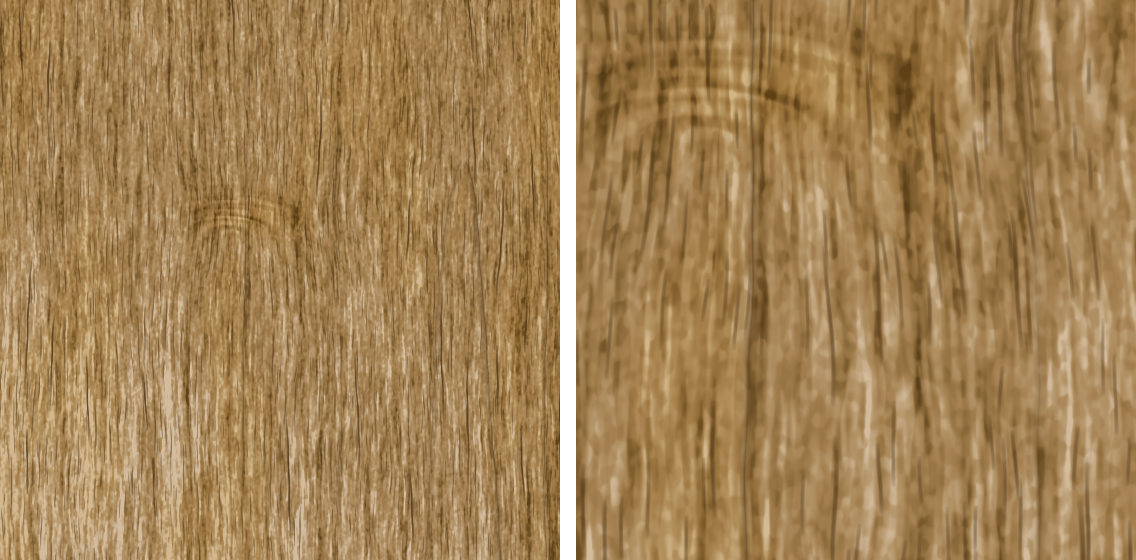
Left, the full canvas; right, a detail of the centre.
A Shadertoy shader for this texture:

```glsl
const vec3 CRACK = vec3(0.29, 0.20, 0.09);
const vec3 DARK  = vec3(0.46, 0.34, 0.17);
const vec3 UMBER = vec3(0.58, 0.445, 0.255);
const vec3 BASE  = vec3(0.65, 0.51, 0.33);
const vec3 LIGHT = vec3(0.70, 0.58, 0.41);
const vec3 PALE  = vec3(0.79, 0.69, 0.56);
const vec3 GOLD_TINT = vec3(1.0, 0.95, 0.72);

const vec2 KNOT = vec2(0.435, 0.615);
const vec2 KNOT_SIZE = vec2(0.09, 0.04);
const vec2 PINCH_SIZE = vec2(0.13, 0.12);
const float PINCH = 0.22;
const vec2 ARCH_APEX = vec2(0.825, 0.715);
const float ARCH_SPREAD = 0.08;
const vec3 SEAMS = vec3(0.437, 0.607, 0.975);
const float RING_COUNT = 23.0;

const vec2 STRAND_GRID = vec2(70.0, 3.0);
const vec2 FIBRE_GRID = vec2(150.0, 8.0);
const vec2 GRAIN_GRID = vec2(270.0, 42.0);
const vec2 FLECK_GRID = vec2(260.0, 170.0);
const float MEAN_TONE = 0.57;

float hash(vec2 p) {
    vec3 q = fract(p.xyx * vec3(0.1031, 0.1030, 0.0973));
    q += dot(q, q.yzx + 33.33);
    return fract((q.x + q.y) * q.z);
}

// Smooth cellular noise: random tones blended by distance to cell points
float cellTone(vec2 p) {
    vec2 cell = floor(p);
    float sum = 0.0, total = 0.0;
    for (int j = -1; j <= 1; j++)
    for (int i = -1; i <= 1; i++) {
        vec2 id = cell + vec2(i, j);
        vec2 d = id + vec2(hash(id + 17.3), hash(id + 71.9)) - p;
        float weight = exp(-5.0 * dot(d, d));
        sum += weight * hash(id + 5.1);
        total += weight;
    }
    return sum / total;
}

// Tapered upright dashes, one at most in each cell
float dashes(vec2 p, vec2 grid, float share, float width) {
    vec2 q = p * grid;
    q.y += 9.0 * hash(vec2(floor(q.x), grid.y));
    vec2 id = floor(q), f = fract(q);
    float halfLength = mix(0.18, 0.5, hash(id + 3.7));
    float along = (f.y - 0.5) / halfLength;
    float taper = max(1.0 - along * along, 0.0);
    float lean = (hash(id + 8.2) - 0.5) * 0.2 * along;
    float across = abs(f.x - mix(0.3, 0.7, hash(id + 1.4)) - lean) / grid.x;
    float shown = step(hash(id + 12.6), share);
    return shown * sqrt(taper) * (1.0 - smoothstep(0.2 * width, width, across));
}

// Late wood: a slow darkening that ends in a crisp edge
float growthRings(vec2 p) {
    float g = p.x * RING_COUNT + 0.5 * sin(p.x * 19.0) + 0.3 * sin(p.x * 43.0 + 1.0);
    float f = fract(g);
    float late = smoothstep(0.6, 0.92, f) * (1.0 - smoothstep(0.92, 1.0, f));
    float strength = smoothstep(0.25, 0.75, cellTone(vec2(floor(g) * 3.1, p.y * 2.5)));
    return late * strength * mix(1.0, 0.4, smoothstep(0.4, 0.65, p.x));
}

float archLine(vec2 p) {
    float drop = max(ARCH_APEX.y - p.y, 0.0);
    float x = p.x - ARCH_APEX.x;
    float d = abs(x) - ARCH_SPREAD * sqrt(drop);
    float line = exp(-abs(d) / (d > 0.0 ? 0.0016 : 0.004));
    return line * smoothstep(0.0, 0.012, drop) * (x > 0.0 ? 1.0 : 0.6);
}

vec3 woodColor(float tone) {
    float t = clamp(tone, -0.2, 1.1) * 4.0;
    vec3 c = mix(DARK, UMBER, min(t, 1.0));
    c = mix(c, BASE, clamp(t - 1.0, 0.0, 1.0));
    c = mix(c, LIGHT, clamp(t - 2.0, 0.0, 1.0));
    return mix(c, PALE, max(t - 3.0, 0.0));
}

void mainImage(out vec4 fragColor, in vec2 fragCoord) {
    vec2 uv = fragCoord / iResolution.xy;

    // Fibre coordinates: gentle waves, drawn together at the knot
    vec2 fromKnot = uv - KNOT;
    vec2 pinch = fromKnot / PINCH_SIZE;
    vec2 p = uv;
    p.x += PINCH * fromKnot.x * exp(-dot(pinch, pinch));
    p.x += 0.003 * sin(uv.y * 8.0 + uv.x * 13.0) + 0.001 * sin(uv.y * 27.0 + uv.x * 37.0);
    p.x += 0.0005 * sin(uv.y * 83.0 + uv.x * 61.0);

    // Layered fibres, from broad patches to fine flecks
    float lower = 1.0 - smoothstep(0.2, 0.75, uv.y);
    float tone = MEAN_TONE + 0.12 * (cellTone(uv * vec2(9.0, 5.0) + 4.0) - 0.5);
    tone += 0.26 * (cellTone(p * STRAND_GRID) - 0.5);
    tone += 0.55 * mix(0.75, 1.15, lower) * (cellTone(p * FIBRE_GRID) - 0.5);
    tone += 0.65 * (cellTone(p * GRAIN_GRID) - 0.5);
    tone += 0.4 * (cellTone(p * FLECK_GRID) - 0.5);

    // Pale lower left, deeper top and lower right
    tone += 0.24 * lower * (1.0 - smoothstep(0.0, 0.75, uv.x)) - 0.1 * uv.y;
    tone -= 0.16 * smoothstep(0.9, 1.0, uv.x) * lower;

    // Knot: a dark smudge with curled fibres and a pale streak through it
    vec2 k = fromKnot / KNOT_SIZE;
    float knot = exp(-dot(k, k));
    float curl = cellTone(vec2(length(k + vec2(0.3, 0.9)) * 7.0, k.x * 1.5 + 3.0));
    tone += knot * (0.9 * (curl - 0.5) - 0.22);
    float streak = fromKnot.x + 0.25 * fromKnot.y;
    tone += 0.35 * exp(-pow(streak / 0.008, 2.0) - pow(fromKnot.y / 0.06, 2.0));

    // Growth lines and pale slivers
    tone -= 0.36 * growthRings(p);
    tone += 0.38 * mix(0.25, 1.0, lower) * dashes(p + 0.37, vec2(85.0, 11.0), 0.45, 0.0026);

    // Dark lines: seams, the arch and open pores
    float seam = 0.0;
    for (int i = 0; i < 3; i++)
        seam += exp(-abs(p.x - SEAMS[i]) / 0.0016);
    seam *= smoothstep(0.3, 0.65, cellTone(vec2(p.x * 8.0, p.y * 7.0)));
    float lines = max(0.55 * seam, 0.6 * archLine(p));
    lines = max(lines, 0.5 * dashes(p, vec2(75.0, 9.0), 0.35, 0.0019));
    lines = max(lines, 0.4 * dashes(p + 0.71, vec2(120.0, 18.0), 0.3, 0.0017));
    lines = max(lines, 0.8 * dashes(p + 0.19, vec2(19.0, 4.0), 0.25, 0.0024));

    // Colour, with golden stains near the knot and the right edge
    float gold = 0.35 * smoothstep(0.5, 0.9, cellTone(p * vec2(14.0, 4.0) + 31.0));
    gold += 0.5 * knot + 0.35 * smoothstep(0.88, 1.0, uv.x) + 0.12 * uv.y;
    vec3 color = woodColor(tone);
    color *= mix(vec3(1.0), GOLD_TINT, clamp(gold, 0.0, 1.0));
    color = mix(color, CRACK, min(lines, 1.0));
    fragColor = vec4(color, 1.0);
}
```
